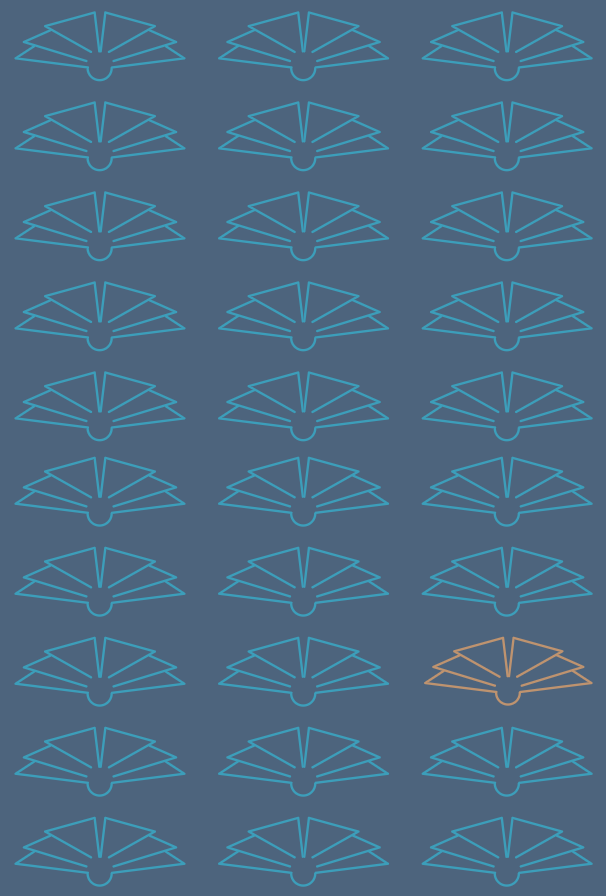
A Shadertoy shader for this pattern:

```glsl
// Rows of outlined open fans on a flat slate ground, three across and ten down.
// Each fan is a mirrored distance field of folded leaves above a half-round hub;
// rows repeat by mod with one tighter gap, and a single fan takes an accent colour.

const float CANVAS_HEIGHT = 768.0;          // design units down the canvas
const vec2 CELL = vec2(174.5, 77.15);       // spacing of the fans
const vec2 FIRST_FAN = vec2(85.7, 10.0);    // middle of the top edge of the first fan
const float CELL_HEADROOM = 8.0;            // part of each cell above its fan
const float GAP_Y = 385.0;                  // height of the tighter row gap
const float GAP_SHIFT = 4.0;                // how much that gap is tightened
const float STROKE_WIDTH = 2.0;
const vec2 ACCENT_CELL = vec2(2.0, 7.0);

const vec3 GROUND = vec3(0.302, 0.392, 0.490);
const vec3 TEAL = vec3(0.235, 0.620, 0.730);
const vec3 COPPER = vec3(0.745, 0.575, 0.435);

float segmentDistance(vec2 p, vec2 a, vec2 b) {
    vec2 ab = b - a;
    float t = clamp(dot(p - a, ab) / dot(ab, ab), 0.0, 1.0);
    return length(p - a - ab * t);
}

// Two strokes meeting at the outer tip of a leaf.
float leafDistance(vec2 p, vec2 start, vec2 tip, vec2 end) {
    return min(segmentDistance(p, start, tip), segmentDistance(p, tip, end));
}

// Lower half circle; y points down.
float hubDistance(vec2 p, vec2 centre, float radius) {
    vec2 q = p - centre;
    q.x = abs(q.x);
    return q.y > 0.0 ? abs(length(q) - radius) : length(q - vec2(radius, 0.0));
}

float fanDistance(vec2 p) {
    vec2 q = vec2(abs(p.x), p.y);
    float d = segmentDistance(q, vec2(0.6, 34.0), vec2(4.6, 0.7));
    d = min(d, leafDistance(q, vec2(4.6, 0.7), vec2(47.0, 12.4), vec2(7.7, 34.5)));
    d = min(d, leafDistance(q, vec2(41.5, 15.5), vec2(65.2, 26.0), vec2(11.7, 42.3)));
    d = min(d, leafDistance(q, vec2(55.5, 29.0), vec2(72.3, 40.0), vec2(10.4, 47.8)));
    return min(d, hubDistance(p, vec2(-0.3, 48.4), 10.3));
}

float strokeCoverage(float d, float width, float pixel) {
    return clamp(0.5 + (0.5 * width - d) / pixel, 0.0, 1.0);
}

void mainImage(out vec4 fragColor, in vec2 fragCoord) {
    float pixel = CANVAS_HEIGHT / iResolution.y;
    vec2 p = vec2(fragCoord.x, iResolution.y - fragCoord.y) * pixel;

    // Repeat in cells, closing up the gap halfway down
    p.y += GAP_SHIFT * step(GAP_Y, p.y);
    vec2 origin = FIRST_FAN - vec2(0.5 * CELL.x, CELL_HEADROOM);
    vec2 cell = floor((p - origin) / CELL);
    vec2 local = mod(p - origin, CELL) - (FIRST_FAN - origin);

    // The accent fan is slightly smaller and shifted
    bool accent = all(lessThan(abs(cell - ACCENT_CELL), vec2(0.5)));
    float size = accent ? 0.985 : 1.0;
    local.x -= accent ? 1.0 : 0.0;

    float d = fanDistance(local / size) * size;
    vec3 ink = accent ? COPPER : TEAL;
    vec3 colour = mix(GROUND, ink, strokeCoverage(d, STROKE_WIDTH, pixel));
    fragColor = vec4(colour, 1.0);
}
```
